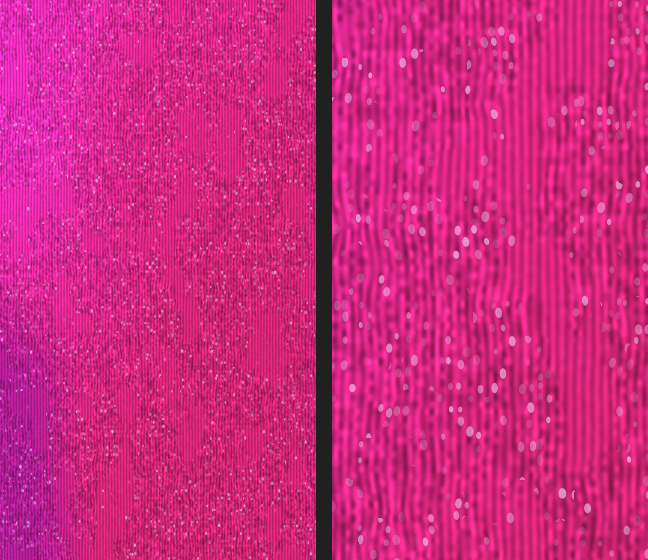
Left, the full canvas; right, a detail of the centre.
A WebGL 1 fragment shader for this texture:

```glsl
precision highp float;
// Ribbed magenta lurex fabric with broken stitches, smooth patches and fine glitter.

uniform vec2 u_resolution;

const float RIBS = 106.0;          // ribs across the canvas width
const float RIB_DEPTH = 0.13;
const float GRAIN_DEPTH = 0.36;
const float STREAK_DEPTH = 0.20;
const float GLINT_SHARE = 0.21;    // chance of a glint per stitch
const vec3 ROSE = vec3(0.785, 0.135, 0.435);
const vec3 PINK = vec3(0.845, 0.145, 0.535);
const vec3 MAGENTA = vec3(0.885, 0.165, 0.710);
const vec3 PURPLE = vec3(0.665, 0.105, 0.560);
const vec3 GLINT = vec3(0.93, 0.74, 0.91);

float hash(vec2 p) {
  return fract(sin(dot(p, vec2(127.1, 311.7))) * 43758.5453);
}

float noise(vec2 p) {
  vec2 i = floor(p);
  vec2 f = fract(p);
  f = f * f * (3.0 - 2.0 * f);
  return mix(mix(hash(i), hash(i + vec2(1.0, 0.0)), f.x),
             mix(hash(i + vec2(0.0, 1.0)), hash(i + vec2(1.0, 1.0)), f.x), f.y);
}

// Broad light: magenta upper left, rose lower right, purple shade lower left.
vec3 clothColour(vec2 uv) {
  float drift = 0.12 * (noise(uv * vec2(3.0, 5.0)) - 0.5);
  float warm = smoothstep(0.15, 1.05, 0.65 * uv.x + 0.75 * (1.0 - uv.y) + drift);
  vec3 colour = mix(PINK, ROSE, warm);
  float glow = (1.0 - smoothstep(0.0, 0.55, uv.x + drift)) * smoothstep(0.25, 0.85, uv.y);
  colour = mix(colour, MAGENTA, glow);
  float shade = (1.0 - smoothstep(0.04, 0.30, uv.x + drift))
              * (1.0 - smoothstep(0.32, 0.56, uv.y + 0.5 * uv.x));
  return mix(colour, PURPLE, shade);
}

// Tall, narrow areas where the ribs lie plain and unbroken.
float smoothPatch(vec2 p) {
  float n = noise(p * vec2(15.0, 8.0) + 7.0);
  n += 0.3 * (noise(p * vec2(44.0, 20.0)) - 0.5);
  return smoothstep(0.66, 0.82, n);
}

// Small upright flecks, one possible per stitch cell.
float glitter(vec2 stitch, float share, float pixel) {
  vec2 cell = floor(stitch);
  float light = 0.0;
  for (int y = -1; y <= 1; y++) {
    for (int x = -1; x <= 1; x++) {
      vec2 id = cell + vec2(float(x), float(y));
      vec2 jitter = vec2(hash(id + 3.1), hash(id + 8.7));
      vec2 d = stitch - id - 0.25 - 0.5 * jitter;
      float radius = mix(0.22, 0.42, hash(id + 5.3));
      float fleck = 1.0 - smoothstep(radius - pixel, radius + pixel, length(d * vec2(1.0, 0.9)));
      float power = hash(id + 12.9);
      light = max(light, fleck * step(hash(id), share) * mix(0.2, 1.0, power * power));
    }
  }
  return light;
}

void main() {
  vec2 uv = gl_FragCoord.xy / u_resolution;
  vec2 p = gl_FragCoord.xy / u_resolution.x;
  float pixel = min(0.5 * RIBS / u_resolution.x, 0.25);
  float plain = smoothPatch(p);

  // Ribs wander slightly, less so in the plain areas.
  vec2 thread = p * RIBS;
  thread.x += (noise(thread * vec2(0.25, 0.22)) - 0.5) * mix(0.7, 0.15, plain);
  float rib = cos(6.28318 * thread.x);

  // Broken stitches: fine grain and short vertical streaks.
  float grain = noise(thread * vec2(1.7, 1.25) + 31.0) - 0.5;
  float streak = noise(thread * vec2(1.5, 0.38) + 67.0) - 0.5;
  float rough = mix(1.0, 0.25, plain);
  float relief = RIB_DEPTH * rib + rough * (GRAIN_DEPTH * grain + STREAK_DEPTH * streak);

  vec3 colour = clothColour(uv) * (1.0 + relief + 0.05 * plain);
  colour += vec3(0.0, 0.05, 0.06) * max(grain, 0.0) * rough;

  // Glitter gathers in loose clusters.
  float cluster = smoothstep(0.2, 0.8, noise(p * vec2(26.0, 20.0) + 19.0));
  float share = GLINT_SHARE * mix(0.35, 1.5, cluster) * (1.0 - 0.9 * plain);
  float light = glitter(thread * vec2(1.0, 0.75), share, pixel);
  colour = mix(colour, GLINT, 0.8 * light);

  gl_FragColor = vec4(clamp(colour, 0.0, 1.0), 1.0);
}
```
